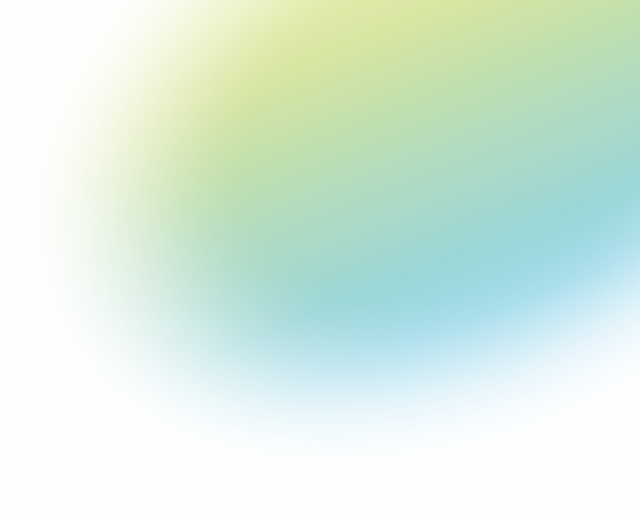
Reproduce this background procedurally as a WebGL 2 fragment shader.

```glsl
#version 300 es
precision highp float;

uniform vec2 u_resolution;
out vec4 outColor;

// Lengths are in canvas heights, angles in radians
const vec2 GLOW_CENTER = vec2(0.875, 0.755);
const vec2 GLOW_RADII = vec2(0.641, 0.457);
const float GLOW_TILT = 0.436;
const float FADE_INNER = 0.64;
const float FADE_OUTER = 1.38;
const float BAND_TILT = 0.384;

const vec3 PAPER = vec3(0.997, 0.998, 0.998);

// Band colours from top to bottom, with their depth along the band axis
const int STOPS = 7;
const vec3 BAND_COLORS[STOPS] = vec3[](
    vec3(0.90, 0.93, 0.68),    // pale lemon
    vec3(0.845, 0.90, 0.64),   // lime
    vec3(0.77, 0.88, 0.67),    // leaf
    vec3(0.70, 0.86, 0.75),    // mint
    vec3(0.61, 0.84, 0.845),   // teal
    vec3(0.64, 0.86, 0.92),    // sky
    vec3(0.80, 0.92, 0.98)     // ice
);
const float BAND_DEPTHS[STOPS] = float[](0.19, 0.337, 0.457, 0.593, 0.785, 0.913, 1.09);

vec3 bandColor(float depth) {
    vec3 color = BAND_COLORS[0];
    for (int i = 1; i < STOPS; i++) {
        float t = clamp((depth - BAND_DEPTHS[i - 1]) / (BAND_DEPTHS[i] - BAND_DEPTHS[i - 1]), 0.0, 1.0);
        color = mix(color, BAND_COLORS[i], t);
    }
    return color;
}

// Soft tilted ellipse: 1 inside, 0 outside
float glowMask(vec2 p) {
    float c = cos(GLOW_TILT);
    float s = sin(GLOW_TILT);
    vec2 d = p - GLOW_CENTER;
    vec2 local = vec2(c * d.x + s * d.y, c * d.y - s * d.x);
    return 1.0 - smoothstep(FADE_INNER, FADE_OUTER, length(local / GLOW_RADII));
}

float hash(vec2 p) {
    return fract(sin(dot(p, vec2(12.99, 78.23))) * 43758.5);
}

void main() {
    vec2 p = gl_FragCoord.xy / u_resolution.y;

    // Colour bands run down and to the right from the top left corner
    float depth = dot(vec2(p.x, 1.0 - p.y), vec2(sin(BAND_TILT), cos(BAND_TILT)));
    vec3 color = mix(PAPER, bandColor(depth), glowMask(p));

    // Tiny dither against banding
    color += (hash(gl_FragCoord.xy) - 0.5) / 255.0;
    outColor = vec4(color, 1.0);
}
```
